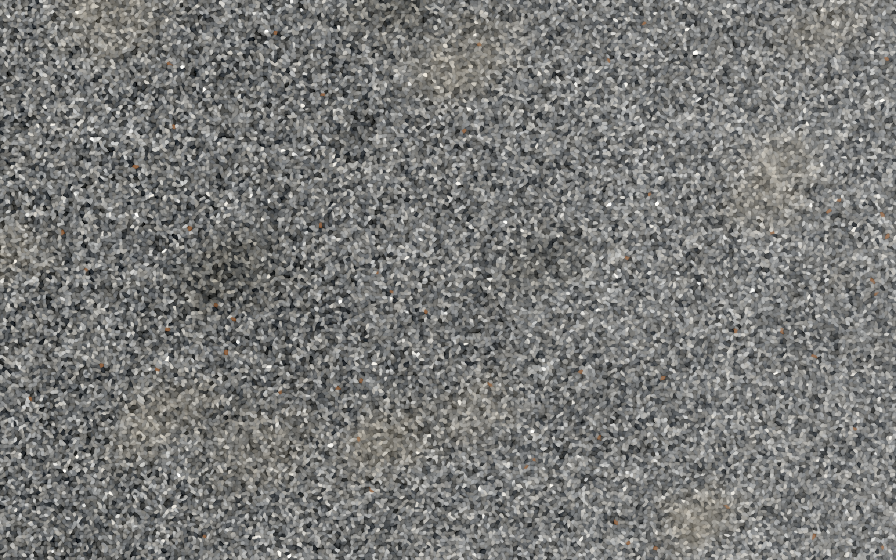
Write a WebGL 2 fragment shader that draws this texture.

```glsl
#version 300 es
precision highp float;
// Worn asphalt: tightly packed fine stone grains under soft dusty patches and dark stains.

uniform vec2 u_resolution;
out vec4 fragColor;

const float GRAINS = 155.0;        // grains per canvas height
const float GRAIN_SOFTNESS = 11.0; // higher gives crisper grain borders
const float GRAIN_STRETCH = 0.25;
const float TONE_MEAN = 0.495;
const float TONE_SPREAD = 0.70;
const float CREVICE_DEPTH = 0.15;
const float BRIGHT_SHARE = 0.025;
const float RUST_SHARE = 0.0015;
const float PATCHES = 3.6;         // patch cells per canvas height
const float PATCH_ANGLE = 0.45;
const vec3 COOL_TINT = vec3(-0.022, -0.002, 0.018);
const vec3 WARM_TINT = vec3(0.016, 0.004, -0.024);
const vec3 RUST = vec3(0.58, 0.42, 0.30);
const vec3 DUST = vec3(0.590, 0.565, 0.520);
const vec3 STAIN = vec3(0.80, 0.79, 0.76);

vec3 hash3(vec2 p, float seed) {
    vec3 q = fract(vec3(p.xyx + seed) * vec3(0.1031, 0.1030, 0.0973));
    q += dot(q, q.yxz + 33.33);
    return fract((q.xxy + q.yzz) * q.zyx);
}

mat2 rotation(float a) {
    float c = cos(a), s = sin(a);
    return mat2(c, s, -s, c);
}

// Layered sines, each turned and bent by the one before; about -1 to 1.
float mottle(vec2 p) {
    float sum = 0.0, weight = 0.5;
    for (int i = 0; i < 5; i++) {
        p = rotation(1.1) * p * 1.75 + vec2(1.7, 0.6);
        p += 0.7 * sin(p.yx * 0.8 + float(i));
        sum += weight * sin(p.x) * cos(p.y);
        weight *= 0.68;
    }
    return sum;
}

// Colour of one stone: middling tones are common, dark and light ones rarer.
vec3 grainColor(vec2 id) {
    vec3 h = hash3(id, 17.0);
    vec3 k = hash3(id, 71.0);
    float tone = TONE_MEAN + TONE_SPREAD * (0.5 * (h.x + k.y) - 0.5);
    tone += 0.24 * step(1.0 - BRIGHT_SHARE, h.y);
    float warmth = clamp(0.55 * h.z + 0.75 * (tone - 0.2), 0.0, 1.0);
    vec3 stone = tone + mix(COOL_TINT, WARM_TINT, warmth);
    return mix(stone, RUST, step(1.0 - RUST_SHARE, k.x));
}

// Cellular grains: each stone is a randomly turned oval, blended at its border.
vec3 grains(vec2 p) {
    vec2 cell = floor(p);
    vec3 sum = vec3(0.0);
    float total = 0.0, nearest = 9.0;
    for (int y = -1; y <= 1; y++) {
        for (int x = -1; x <= 1; x++) {
            vec2 id = cell + vec2(x, y);
            vec3 h = hash3(id, 3.0);
            vec2 d = rotation(h.z * 3.14159) * (p - id - 0.1 - 0.8 * h.xy);
            d *= vec2(1.0 + GRAIN_STRETCH, 1.0 - GRAIN_STRETCH);
            float d2 = dot(d, d);
            float w = exp(-GRAIN_SOFTNESS * d2);
            sum += w * grainColor(id);
            total += w;
            nearest = min(nearest, d2);
        }
    }
    float crevice = smoothstep(0.10, 0.65, nearest);
    return sum / max(total, 1e-6) - CREVICE_DEPTH * crevice;
}

// Scattered soft oval patches; share is the chance of one per cell.
float patches(vec2 p, float seed, float share) {
    p = rotation(-PATCH_ANGLE) * p * PATCHES;
    vec2 cell = floor(p);
    float cover = 0.0;
    for (int y = -1; y <= 1; y++) {
        for (int x = -1; x <= 1; x++) {
            vec2 id = cell + vec2(x, y);
            vec3 h = hash3(id + 40.0, seed);
            vec3 k = hash3(id + 40.0, seed + 9.0);
            vec2 d = (p - id - h.xy) / mix(vec2(0.34, 0.24), vec2(0.65, 0.40), k.x);
            float blob = 1.0 - smoothstep(0.15, 1.0, length(d));
            cover = max(cover, blob * step(h.z, share) * mix(0.4, 1.0, k.y));
        }
    }
    return cover;
}

void main() {
    vec2 p = gl_FragCoord.xy / u_resolution.y;
    float across = gl_FragCoord.x / u_resolution.x;

    // Uneven outlines for everything larger than a grain
    float broad = mottle(p * 1.6);
    float fine = mottle(p * 8.0 + 5.0);
    vec2 warped = p + 0.035 * vec2(fine, mottle(p * 6.0 + 11.0));

    // Stones, with stronger contrast towards the left
    vec3 color = grains(p * GRAINS);
    color = TONE_MEAN + (color - TONE_MEAN) * mix(1.10, 0.90, across);
    color += 0.055 * (across - 0.5) + 0.032 * broad + 0.024 * fine;

    // Dark stains, then pale dust that lowers the contrast
    float stain = patches(warped + 3.0, 23.0, 0.28);
    color *= mix(vec3(1.0), STAIN, stain);
    float dust = patches(warped, 57.0, mix(0.25, 0.55, across));
    dust *= clamp(0.80 + 0.35 * fine, 0.0, 1.0) * mix(0.65, 1.0, across);
    vec3 dusty = DUST + 0.60 * (color - TONE_MEAN);
    color = mix(color, dusty, 0.90 * dust);

    fragColor = vec4(clamp(color, 0.0, 1.0), 1.0);
}
```
